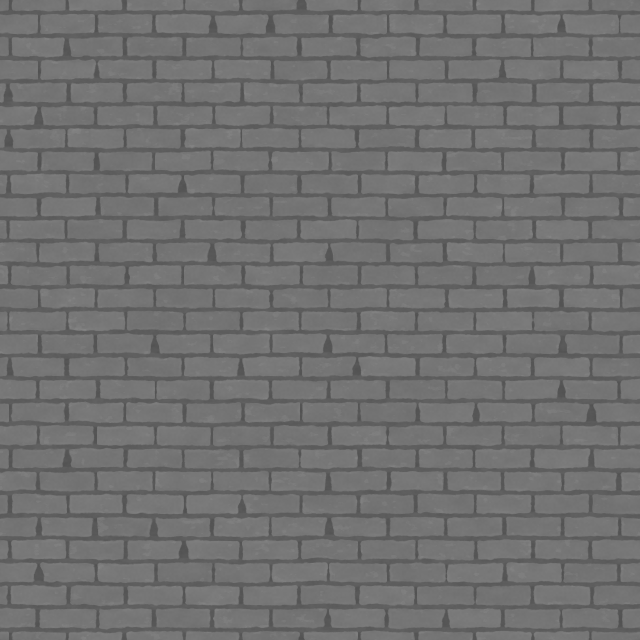
Give the GLSL for this texture, as a WebGL 2 fragment shader.

```glsl
#version 300 es
precision highp float;
// Grey running-bond brick wall with rough edges and uneven mortar joints.

uniform vec2 u_resolution;
out vec4 fragColor;

#define GRID vec2(11.0, 28.0)      // bricks across, courses down
#define ORIGIN vec2(0.66, 0.55)    // first joint and first bed line, in cells
#define BED_HALF 0.088             // half bed thickness, in course heights
#define JOINT_HALF 0.075           // half upright joint thickness
#define JOINT_SHIFT 0.13           // sideways scatter of the joints
#define CORNER 0.09                // corner radius of a brick
#define ROUGHNESS 0.075            // raggedness of brick edges
#define BRICK_GREY 0.462
#define BED_GREY 0.368
#define JOINT_GREY 0.338

float hash(vec2 p) {
    vec3 q = fract(vec3(p.xyx) * vec3(0.1031, 0.1030, 0.0973));
    q += dot(q, q.yzx + 33.33);
    return fract((q.x + q.y) * q.z);
}

// Value noise that wraps after the given number of cells.
float noise(vec2 uv, vec2 cells) {
    vec2 p = uv * cells;
    vec2 i = floor(p), f = fract(p);
    f = f * f * (3.0 - 2.0 * f);
    vec2 a = mod(i, cells), b = mod(i + 1.0, cells);
    return mix(mix(hash(a), hash(vec2(b.x, a.y)), f.x),
               mix(hash(vec2(a.x, b.y)), hash(b), f.x), f.y);
}

float fbm(vec2 uv, vec2 cells) {
    float sum = 0.0, weight = 0.5;
    for (int i = 0; i < 4; i++) {
        sum += weight * noise(uv, cells);
        cells *= 2.0;
        weight *= 0.5;
    }
    return sum / 0.9375;
}

// Centre offset and half width of an upright joint; a few bulge near the foot.
vec2 joint(vec2 id, float down) {
    id = mod(id, GRID);
    float shift = (hash(id + 17.0) - 0.5) * JOINT_SHIFT;
    float width = JOINT_HALF * mix(0.65, 1.3, hash(id + 41.0));
    float lump = smoothstep(0.78, 1.0, hash(id + 73.0));
    float foot = smoothstep(0.2, 0.65, down);
    return vec2(shift, width + 0.13 * lump * foot);
}

void main() {
    vec2 uv = gl_FragCoord.xy / u_resolution;
    float aspect = GRID.y / GRID.x;

    // Courses count downward, every other one moved by half a brick.
    vec2 cell = vec2(uv.x, 1.0 - uv.y) * GRID - ORIGIN;
    cell.y += (noise(uv, vec2(24.0, 28.0)) - 0.5) * 0.08;
    float course = floor(cell.y);
    cell.x += 0.5 * mod(course, 2.0);
    vec2 id = vec2(floor(cell.x), course);
    vec2 local = fract(cell);

    // Distance inside the brick, measured in course heights.
    vec2 left = joint(id, local.y);
    vec2 right = joint(id + vec2(1.0, 0.0), local.y);
    float dx = min(local.x * aspect - left.x - left.y,
                   (1.0 - local.x) * aspect + right.x - right.y);
    float dy = min(local.y, 1.0 - local.y) - BED_HALF;
    vec2 inset = CORNER - vec2(dx, dy);
    float edge = CORNER - length(max(inset, 0.0)) - max(min(max(inset.x, inset.y), 0.0), -1.0);
    float ragged = fbm(uv, vec2(90.0, 120.0)) - 0.5;
    edge += ragged * ROUGHNESS * 1.6;

    // Brick faces: tone per brick, soft stains, fine grain and pale scuffs.
    float tone = hash(mod(id, GRID) + 101.0) - 0.5;
    float stain = fbm(uv, vec2(36.0, 64.0)) - 0.5;
    float grain = noise(uv, vec2(300.0)) - 0.5;
    float face = BRICK_GREY + 0.020 * tone + 0.035 * stain + 0.012 * grain;
    float scuff = smoothstep(0.66, 0.8, fbm(uv + 0.37, vec2(70.0, 110.0)));
    face += 0.025 * scuff;
    float rim = smoothstep(0.0, 0.06, edge) * (1.0 - smoothstep(0.06, 0.16, edge));
    face += rim * 0.03 * (noise(uv, vec2(60.0, 84.0)) - 0.35);

    // Mortar: upright joints sit deeper and darker than the beds.
    float upright = smoothstep(0.0, 0.08, dy) * (1.0 - smoothstep(-0.04, 0.04, dx));
    float mortar = mix(BED_GREY, JOINT_GREY, upright);
    mortar += 0.045 * (fbm(uv + 0.19, vec2(56.0, 140.0)) - 0.5) + 0.012 * grain;

    float soft = max(0.035, 0.75 * GRID.y / u_resolution.y);
    float grey = mix(mortar, face, smoothstep(-soft, soft, edge));
    fragColor = vec4(vec3(grey), 1.0);
}
```
